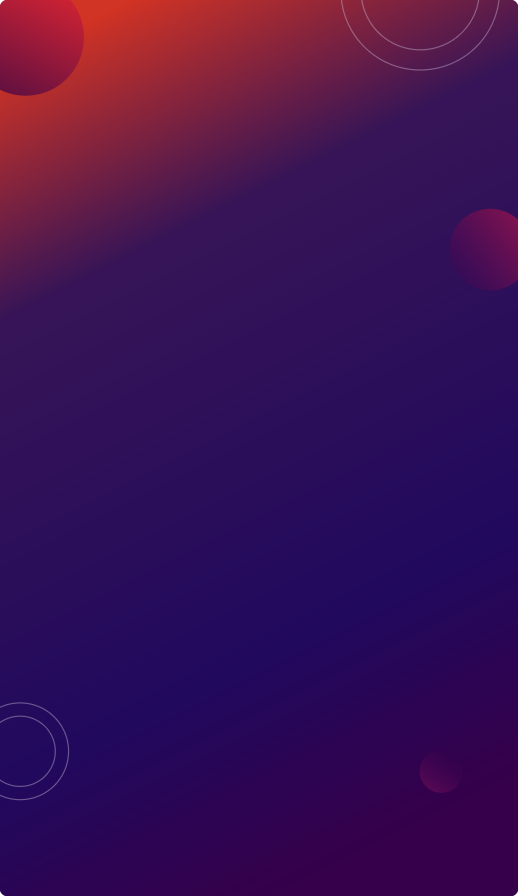
This background is drawn by a Shadertoy shader. Its source:

```glsl
// Dusk-coloured diagonal gradient with shaded discs, thin rings and rounded corners.

// Lengths are in canvas heights, origin at the lower left.
const vec2 GRADIENT_DIR = vec2(0.450, -0.893);   // from the warm corner downwards
const vec4 STOPS = vec4(0.065, 0.320, 0.790, 1.030);
const vec3 ORANGE = vec3(0.820, 0.200, 0.140);
const vec3 PURPLE = vec3(0.215, 0.080, 0.340);
const vec3 NAVY   = vec3(0.130, 0.035, 0.365);
const vec3 WINE   = vec3(0.210, 0.000, 0.290);

// Discs: centre and radius
const vec3 RED_DISC   = vec3(0.0286, 0.9583, 0.0651);
const vec3 ROSE_DISC  = vec3(0.5470, 0.7214, 0.0456);
const vec3 SMALL_DISC = vec3(0.4925, 0.1393, 0.0241);
const vec4 RED_LIGHT  = vec4(0.820, 0.135, 0.200, 1.0);
const vec4 RED_DARK   = vec4(0.390, 0.065, 0.250, 1.0);
const vec4 ROSE_LIGHT = vec4(0.500, 0.070, 0.310, 1.0);
const vec4 ROSE_DARK  = vec4(0.220, 0.040, 0.340, 0.8);
const vec4 SMALL_NEAR = vec4(0.340, 0.035, 0.330, 1.0);
const vec4 SMALL_FAR  = vec4(0.240, 0.010, 0.310, 0.0);

// Ring pairs: centre, outer radius, inner radius
const vec4 TOP_RINGS = vec4(0.4690, 1.0104, 0.0885, 0.0660);
const vec4 LOW_RINGS = vec4(0.0225, 0.1615, 0.0540, 0.0392);
const vec3 RING_COLOR = vec3(0.780, 0.700, 0.820);
const float RING_WIDTH = 0.0013;
const float RING_ALPHA = 0.45;

const float CORNER_RADIUS = 0.009;
const vec3 PAPER = vec3(1.0);

float coverage(float dist, float pixel) {
    return clamp(0.5 - dist / pixel, 0.0, 1.0);
}

vec3 background(vec2 p) {
    float t = dot(p - vec2(0.0, 1.0), GRADIENT_DIR);
    vec3 color = mix(ORANGE, PURPLE, clamp((t - STOPS.x) / (STOPS.y - STOPS.x), 0.0, 1.0));
    color = mix(color, NAVY, clamp((t - STOPS.y) / (STOPS.z - STOPS.y), 0.0, 1.0));
    return mix(color, WINE, clamp((t - STOPS.z) / (STOPS.w - STOPS.z), 0.0, 1.0));
}

// Disc shaded linearly along a direction, from one colour to another
vec3 addDisc(vec3 base, vec2 p, vec3 disc, vec2 dir, vec4 from, vec4 to, float pixel) {
    vec2 q = (p - disc.xy) / disc.z;
    float t = clamp(0.5 + 0.5 * dot(q, normalize(dir)), 0.0, 1.0);
    vec4 shade = mix(from, to, t);
    float dist = (length(q) - 1.0) * disc.z;
    return mix(base, shade.rgb, shade.a * coverage(dist, pixel));
}

// Two concentric hairlines; lines thinner than a pixel fade instead of breaking
vec3 addRings(vec3 base, vec2 p, vec4 rings, float pixel) {
    float dist = length(p - rings.xy);
    dist = min(abs(dist - rings.z), abs(dist - rings.w));
    float width = max(RING_WIDTH, pixel);
    float line = coverage(dist - 0.5 * width, pixel) * RING_WIDTH / width;
    return mix(base, RING_COLOR, line * RING_ALPHA);
}

void mainImage(out vec4 fragColor, in vec2 fragCoord) {
    float pixel = 1.0 / iResolution.y;
    vec2 p = fragCoord * pixel;
    vec2 halfSize = 0.5 * iResolution.xy * pixel;

    vec3 color = background(p);

    // Discs
    color = addDisc(color, p, RED_DISC, vec2(0.45, 0.9), RED_DARK, RED_LIGHT, pixel);
    color = addDisc(color, p, ROSE_DISC, vec2(0.8, 0.6), ROSE_DARK, ROSE_LIGHT, pixel);
    color = addDisc(color, p, SMALL_DISC, vec2(0.6, 0.8), SMALL_NEAR, SMALL_FAR, pixel);

    // Rings
    color = addRings(color, p, TOP_RINGS, pixel);
    color = addRings(color, p, LOW_RINGS, pixel);

    // Rounded canvas corners
    vec2 q = abs(p - halfSize) - halfSize + CORNER_RADIUS;
    float card = length(max(q, 0.0)) - CORNER_RADIUS;
    color = mix(color, PAPER, 1.0 - coverage(card - 0.5 * pixel, pixel));

    fragColor = vec4(color, 1.0);
}
```
